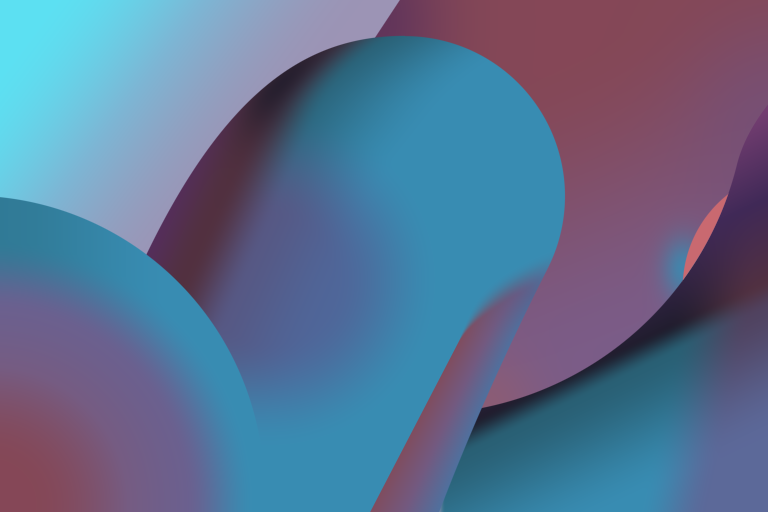
Reproduce this background procedurally as a WebGL 2 fragment shader.

```glsl
#version 300 es
precision highp float;
uniform vec2 u_resolution;
out vec4 outColor;

const vec3 TEAL = vec3(0.22, 0.55, 0.70);
const vec3 DEEP_TEAL = vec3(0.16, 0.37, 0.45);
const vec3 VIOLET = vec3(0.41, 0.38, 0.57);
const vec3 MAROON = vec3(0.52, 0.28, 0.34);
const vec3 PLUM = vec3(0.33, 0.18, 0.36);
const vec3 UMBER = vec3(0.32, 0.19, 0.25);
const vec3 INK = vec3(0.12, 0.11, 0.17);

// Smooth coverage of a signed distance
float fill(float d, float soft) {
    return 1.0 - smoothstep(-soft, soft, d);
}

// Soft elliptical spot
float glow(vec2 p, vec2 center, vec2 radius) {
    vec2 q = (p - center) / radius;
    return exp(-dot(q, q));
}

// Three-stop ramp
vec3 ramp(vec3 a, vec3 b, vec3 c, float t) {
    return mix(mix(a, b, clamp(t * 2.0, 0.0, 1.0)), c, clamp(t * 2.0 - 1.0, 0.0, 1.0));
}

vec3 skyColor(vec2 p) {
    float t = smoothstep(0.08, 0.72, p.x + 0.75 * p.y);
    return ramp(vec3(0.36, 0.88, 0.95), vec3(0.49, 0.71, 0.83), vec3(0.61, 0.58, 0.71), t);
}

// Rear disc whose rim flares out near the top
float discDistance(vec2 p) {
    float flare = max(0.0, 0.322 - p.y);
    float rim = length(p - vec2(0.817, 0.168)) - 0.641 - 3.1 * flare * flare;
    return max(rim, (0.781 - 0.66 * p.y - p.x) * 0.83);
}

vec3 discColor(vec2 p) {
    vec3 c = mix(MAROON, vec3(0.48, 0.36, 0.53), smoothstep(0.5, 1.12, p.y + 0.4 * p.x - 0.05));
    c = mix(c, PLUM, 0.75 * glow(p, vec2(0.73, 0.04), vec2(0.13, 0.2)));
    c = mix(c, vec3(0.45, 0.31, 0.47), 0.7 * glow(p, vec2(1.5, 0.25), vec2(0.16, 0.2)));
    c = mix(c, vec3(0.57, 0.36, 0.43), 0.7 * glow(p, vec2(0.95, 0.79), vec2(0.1)));
    return mix(c, TEAL, 0.85 * glow(p, vec2(1.335, 0.525), vec2(0.04, 0.06)));
}

// Lower right sheet, creased along a rising line
vec3 sheetColor(vec2 p) {
    float crease = p.y - (0.752 - 0.48 * (p.x - 1.094));
    float right = smoothstep(1.3, 1.48, p.x);
    vec3 upper = ramp(mix(INK, UMBER, right), vec3(0.25, 0.16, 0.34), vec3(0.45, 0.24, 0.44),
                      clamp(-crease / 0.34, 0.0, 1.0));
    vec3 lower = mix(DEEP_TEAL, TEAL, smoothstep(0.02, 0.3, crease));
    vec3 side = mix(vec3(0.31, 0.25, 0.36), vec3(0.36, 0.41, 0.60), smoothstep(0.0, 0.3, crease));
    lower = mix(lower, side, smoothstep(1.32, 1.46, p.x + 0.22 * (p.y - 0.66)));
    return mix(upper, lower, smoothstep(-0.015, 0.045, crease));
}

// Right side of the tube below its round cap
float tubeSide(float y) {
    float t = y - 0.52;
    return 1.072 - 0.51 * t + 0.133 * t * t;
}

float tubeDistance(vec2 p) {
    float u = 0.791 - p.x;
    if (u > 0.0) {
        float slope = u * (1.84 + 4.48 * u);
        float top = 0.07 + u * u * (0.92 + 1.494 * u);
        return (top - p.y) / sqrt(1.0 + slope * slope);
    }
    if (p.y > 0.52) return (p.x - tubeSide(p.y)) * 0.89;
    return length(p - vec2(0.791, 0.383)) - 0.3125;
}

vec3 tubeColor(vec2 p) {
    float bend = max(0.0, 0.215 - p.y);
    float fold = p.x - (0.527 - 0.44 * (p.y - 0.215) + 3.6 * bend * bend);
    vec3 body = mix(DEEP_TEAL, TEAL, smoothstep(0.0, 0.36, fold + 0.35 * (p.y - 0.16)));
    float inner = 1.0 - smoothstep(0.12, 0.34, length(p - vec2(0.527, 0.547)));
    vec3 haze = mix(vec3(0.34, 0.34, 0.51), vec3(0.31, 0.40, 0.60), smoothstep(0.05, 0.3, fold));
    body = mix(body, haze, inner);
    vec3 flap = mix(PLUM, UMBER, smoothstep(-0.13, -0.02, fold));
    vec3 c = mix(flap, body, smoothstep(-0.02, 0.1, fold));
    return mix(c, INK, 0.85 * glow(vec2(fold, p.y), vec2(-0.01, 0.16), vec2(0.05, 0.1)));
}

// Tongue on the tube: crisp lower edge that melts away upward
vec4 tongue(vec2 p, float px) {
    float bend = max(0.0, 0.664 - p.y);
    float left = 0.723 + 0.52 * (1.0 - p.y) + 4.0 * bend * bend;
    float melt = 1.0 - smoothstep(0.53, 0.67, p.y);
    float cover = fill(left - p.x, px + 0.05 * melt) * smoothstep(0.47, 0.58, p.y);
    float across = clamp((p.x - left) / max(tubeSide(p.y) - left, 0.03), 0.0, 1.0);
    vec3 c = ramp(vec3(0.50, 0.30, 0.37), vec3(0.45, 0.35, 0.50), vec3(0.31, 0.44, 0.62), across);
    return vec4(mix(c, vec3(0.36, 0.36, 0.53), 0.7 * melt), cover);
}

vec3 domeColor(vec2 p) {
    float r = length(p - vec2(-0.02, 0.986));
    vec3 c = ramp(MAROON, vec3(0.46, 0.36, 0.51), VIOLET, smoothstep(0.08, 0.46, r));
    vec3 rim = mix(vec3(0.19, 0.48, 0.59), TEAL, smoothstep(0.0, 0.35, p.x));
    return mix(c, rim, smoothstep(0.38, 0.52, r));
}

void main() {
    // Height is one unit; y runs down from the top edge
    vec2 p = gl_FragCoord.xy / u_resolution.y;
    p = vec2(p.x, 1.0 - p.y);
    float px = 0.75 / u_resolution.y;

    // Layers from back to front
    vec3 color = skyColor(p);
    float disc = discDistance(p);
    float rightSide = smoothstep(0.85, 0.87, p.x);
    color = mix(color, sheetColor(p), rightSide);
    color = mix(color, discColor(p), fill(disc, px));
    float sliver = max(disc, length(p - vec2(1.564, 0.561)) - 0.2305);
    color = mix(color, vec3(0.79, 0.41, 0.44), fill(sliver, px));

    vec4 lick = tongue(p, px);
    vec3 tube = mix(tubeColor(p), lick.rgb, lick.a);
    color = mix(color, tube, fill(tubeDistance(p), px));

    float dome = length(p - vec2(-0.059, 0.957)) - 0.575;
    color = mix(color, domeColor(p), fill(dome, px));
    outColor = vec4(color, 1.0);
}
```
